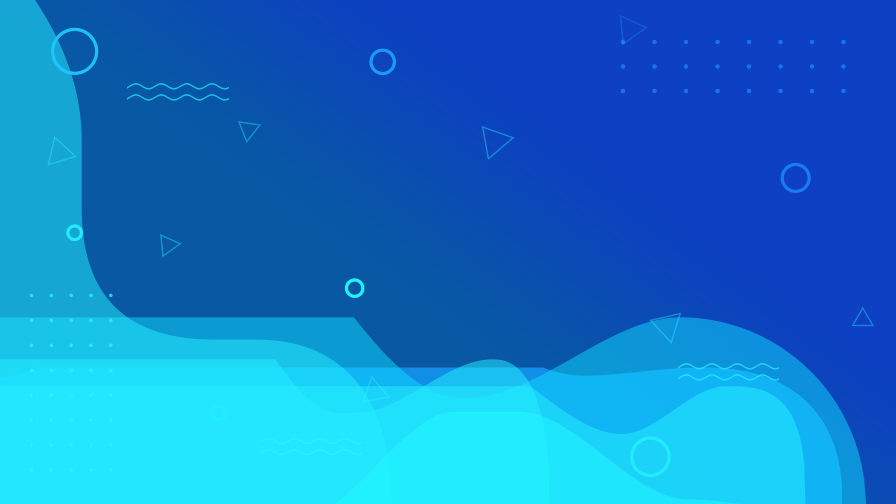
Write a Shadertoy shader that draws this background.

```glsl
const float CANVAS_HEIGHT = 432.0;   // design units, width is 768
const vec3 TEAL = vec3(0.03, 0.345, 0.645);
const vec3 ROYAL = vec3(0.05, 0.25, 0.76);
const vec3 AZURE = vec3(0.08, 0.64, 1.0);
const vec3 SKY = vec3(0.06, 0.86, 1.0);
const vec3 AQUA = vec3(0.14, 0.93, 1.0);
const vec3 CYAN = vec3(0.13, 0.98, 1.0);
const vec3 LINE_BLUE = vec3(0.10, 0.47, 0.96);
const float RING_WIDTH = 1.4;        // half widths of the strokes
const float THIN_WIDTH = 0.6;
const float TRIANGLE_OPACITY = 0.38;

// Rings: centre, radius, share of cyan
const vec4 RINGS[7] = vec4[7](
    vec4(64, 388, 18.8, 0.6), vec4(328, 379, 10, 0.3), vec4(682, 279.5, 11.5, 0.05),
    vec4(64, 232.5, 5.8, 0.9), vec4(304, 185, 7, 1), vec4(187.5, 78, 5.8, 0.9),
    vec4(557.5, 40.5, 16, 0.9));

// Triangles: centre, circumradius, angle of one corner
const vec4 TRIANGLES[8] = vec4[8](
    vec4(540, 407, 14, 0.1), vec4(424, 311, 16, 0.18), vec4(213, 321, 10.5, 0.38),
    vec4(51, 301, 14, 1.87), vec4(144, 222, 10.5, 0.1), vec4(572, 153, 15, 0.75),
    vec4(739.5, 158, 10, 1.57), vec4(321, 96, 13, 1.75));

// Left corner of each pair of wavy lines
const vec2 SQUIGGLES[3] = vec2[3](vec2(109, 358), vec2(581, 118), vec2(223, 54));

float ramp(float x, float from, float to, float amount) {
    return amount * smoothstep(from, to, x);
}

// Level top that rounds off to zero over the given reach
float dome(float x, float start, float reach, float top, float power) {
    float t = clamp((x - start) / reach, 0.0, 1.0);
    return top * pow(max(1.0 - pow(t, power), 0.0), 1.0 / power);
}

float smoothUnion(float a, float b, float k) {
    float h = max(k - abs(a - b), 0.0) / k;
    return min(a, b) - 0.25 * k * h * h;
}

// Antialiased cover of the side where d is negative
float cover(float d) {
    return clamp(0.5 - d / max(length(vec2(dFdx(d), dFdy(d))), 1e-4), 0.0, 1.0);
}

float stroke(float d, float halfWidth, float px) {
    return 1.0 - smoothstep(-0.6 * px, 0.6 * px, abs(d) - halfWidth);
}

float triangleDistance(vec2 p, float radius, float angle) {
    float sector = 6.2831853 / 3.0;
    float a = atan(p.y, p.x) - angle + 0.5 * sector;
    a = mod(a, sector) - 0.5 * sector;
    // Fold onto a corner, then measure to the edge beside it
    return length(p) * cos(0.5 * sector - abs(a)) - 0.5 * radius;
}

float dotGrid(vec2 p, vec2 origin, vec2 spacing, vec2 count, float radius, float px) {
    vec2 cell = clamp(round((p - origin) / spacing), vec2(0), count - 1.0);
    float d = length(p - origin - cell * spacing) - radius;
    return 1.0 - smoothstep(-0.6 * px, 0.6 * px, d);
}

void mainImage(out vec4 fragColor, in vec2 fragCoord) {
    float px = CANVAS_HEIGHT / iResolution.y;
    vec2 p = fragCoord * px;
    float x = p.x;

    // Diagonal backdrop
    float diagonal = dot(p - vec2(0, CANVAS_HEIGHT), vec2(0.59, 0.81));
    vec3 color = mix(TEAL, ROYAL, smoothstep(-10.0, 215.0, diagonal));

    // Heights of the translucent waves
    float middle = 108.0 + ramp(x, -5.0, 238.0, 146.0) - ramp(x, 240.0, 500.0, 144.0)
                 + ramp(x, 500.0, 600.0, 7.0);
    middle = min(middle, dome(x, 600.0, 122.0, 117.0, 2.4));

    float tall = 308.0 + ramp(x, 10.0, 133.0, 28.0) - ramp(x, 133.0, 395.0, 245.0)
               + ramp(x, 400.0, 583.0, 69.0);
    tall = min(tall, dome(x, 583.0, 159.0, 160.0, 2.0));

    float inner = 190.0 + ramp(x, -20.0, 112.0, 105.0) - ramp(x, 125.0, 340.0, 160.0)
                - ramp(x, 385.0, 533.0, 75.0) + ramp(x, 533.0, 622.0, 41.0);
    inner = min(inner, dome(x, 622.0, 68.0, 101.0, 3.0));

    float falling = 287.0 - ramp(x, -60.0, 110.0, 35.0) - ramp(x, 130.0, 290.0, 174.0)
                  + ramp(x, 305.0, 422.0, 46.0);
    falling = min(falling, dome(x, 422.0, 49.0, 124.0, 2.4));

    float low = -13.0 + ramp(x, 255.0, 390.0, 92.0) - ramp(x, 445.0, 590.0, 75.0)
              - ramp(x, 590.0, 680.0, 8.0);

    // Column on the left that flows into a low hill
    float bend = max(p.y - 312.0, 0.0) / 120.0;
    float column = x - 70.0 + 40.0 * bend * bend;
    float hill = p.y - dome(x, 215.0, 120.0, 141.0, 2.4);

    color = mix(color, AZURE, 0.73 * cover(p.y - middle));
    color = mix(color, SKY, 0.50 * cover(p.y - tall));
    color = mix(color, AQUA, 0.54 * cover(p.y - inner));
    color = mix(color, AQUA, 0.52 * cover(p.y - falling));
    color = mix(color, AQUA, 0.52 * cover(smoothUnion(column, hill, 113.0)));
    color = mix(color, CYAN, 0.48 * cover(p.y - low));

    // Dot grids
    color = mix(color, LINE_BLUE, 0.9 * dotGrid(p, vec2(534, 354), vec2(27, 21), vec2(8, 3), 1.9, px));
    color = mix(color, CYAN, 0.75 * dotGrid(p, vec2(27, 29), vec2(17, 21.4), vec2(5, 8), 1.5, px));

    // Outlined triangles and rings
    for (int i = 0; i < 8; i++) {
        vec4 t = TRIANGLES[i];
        vec3 ink = mix(CYAN, LINE_BLUE, smoothstep(200.0, 330.0, diagonal));
        float d = triangleDistance(p - t.xy, t.z, t.w);
        color = mix(color, ink, TRIANGLE_OPACITY * stroke(d, THIN_WIDTH, px));
    }
    for (int i = 0; i < 7; i++) {
        vec4 r = RINGS[i];
        float d = length(p - r.xy) - r.z;
        color = mix(color, mix(LINE_BLUE, CYAN, r.w), 0.95 * stroke(d, RING_WIDTH, px));
    }

    // Pairs of wavy lines
    for (int i = 0; i < 3; i++) {
        vec2 q = p - SQUIGGLES[i];
        float within = step(0.0, q.x) * step(q.x, 87.0);
        q.y += 9.5 * clamp(round(-q.y / 9.5), 0.0, 1.0);
        float d = (q.y - 2.1 * sin(q.x * 0.289 - 0.6)) * 0.88;
        color = mix(color, CYAN, 0.65 * within * stroke(d, THIN_WIDTH, px));
    }

    fragColor = vec4(color, 1.0);
}
```
